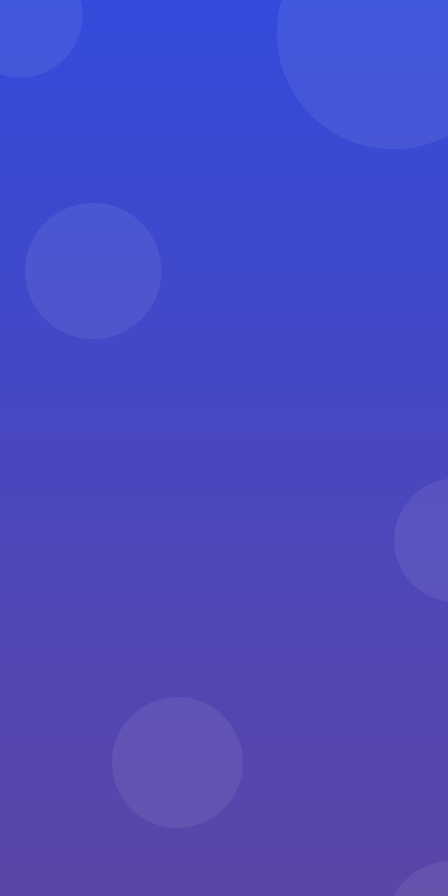
Reproduce this background procedurally as a WebGL 1 fragment shader.

```glsl
precision highp float;
// Blue to violet vertical gradient with faint translucent discs.

#define TOP_COLOR vec3(0.195, 0.294, 0.863)
#define MIDDLE_COLOR vec3(0.284, 0.280, 0.752)
#define BOTTOM_COLOR vec3(0.358, 0.272, 0.650)
#define DISC_COLOR vec3(1.0)
#define DISC_OPACITY 0.07

uniform vec2 u_resolution;

// Coverage of a disc, with an edge one pixel wide
float disc(vec2 p, vec2 center, float radius) {
    float pixel = 1.0 / u_resolution.x;
    return clamp(0.5 - (length(p - center) - radius) / pixel, 0.0, 1.0);
}

// Three-stop gradient from the bottom (0) to the top (1)
vec3 backdrop(float height) {
    vec3 lower = mix(BOTTOM_COLOR, MIDDLE_COLOR, clamp(height * 2.0, 0.0, 1.0));
    return mix(lower, TOP_COLOR, clamp(height * 2.0 - 1.0, 0.0, 1.0));
}

void main() {
    // Canvas width is 1; the origin is at the lower left
    vec2 p = gl_FragCoord.xy / u_resolution.x;
    vec3 color = backdrop(gl_FragCoord.y / u_resolution.y);

    // Separate discs, from top to bottom
    float coverage = disc(p, vec2(0.045, 1.966), 0.139);
    coverage += disc(p, vec2(0.878, 1.927), 0.260);
    coverage += disc(p, vec2(0.208, 1.395), 0.152);
    coverage += disc(p, vec2(1.018, 0.794), 0.138);
    coverage += disc(p, vec2(0.396, 0.298), 0.146);
    coverage += disc(p, vec2(1.008, -0.068), 0.146);

    color = mix(color, DISC_COLOR, DISC_OPACITY * coverage);
    gl_FragColor = vec4(color, 1.0);
}
```
